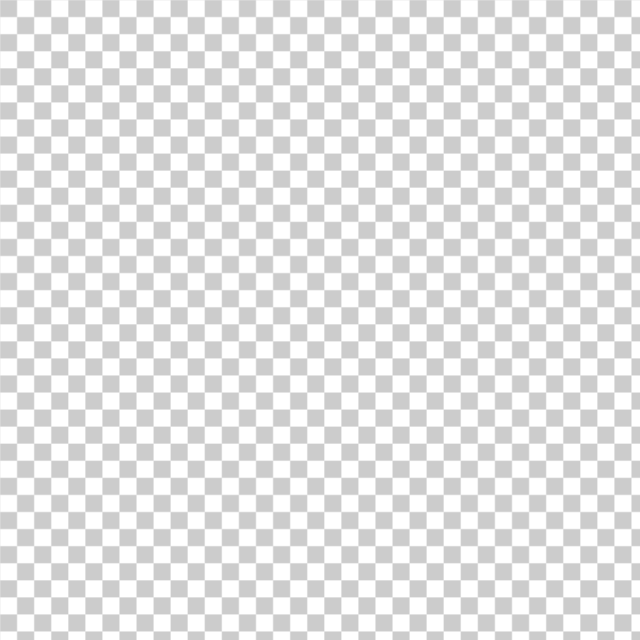
This pattern is drawn by a WebGL 2 fragment shader. Its source:

```glsl
#version 300 es
precision highp float;

uniform vec2 u_resolution;
out vec4 outColor;

const float CELLS_ACROSS = 37.5;     // the last column and row are cut in half
const float EDGE_HALF_WIDTH = 0.0012; // softness of cell edges, in canvas units
const vec3 GREY = vec3(0.8);
const vec3 WHITE = vec3(1.0);

// Alternates between +1 and -1 from cell to cell, with a soft ramp at each edge.
vec2 softSquareWave(vec2 cell, float halfWidth) {
    vec2 signedEdge = 0.5 - abs(mod(cell - 0.5, 2.0) - 1.0);
    // Triangle wave shifted so that even cells are positive.
    return clamp(-signedEdge / halfWidth, -1.0, 1.0);
}

void main() {
    vec2 uv = gl_FragCoord.xy / u_resolution;

    // Cells are counted from the upper left corner.
    vec2 cell = vec2(uv.x, 1.0 - uv.y) * CELLS_ACROSS;

    // Never let the ramp become narrower than one pixel.
    float pixel = 1.0 / min(u_resolution.x, u_resolution.y);
    float halfWidth = max(EDGE_HALF_WIDTH, 0.5 * pixel) * CELLS_ACROSS;

    // Equal signs on both axes give a grey cell.
    vec2 wave = softSquareWave(cell, halfWidth);
    float greyAmount = 0.5 + 0.5 * wave.x * wave.y;

    outColor = vec4(mix(WHITE, GREY, greyAmount), 1.0);
}
```
